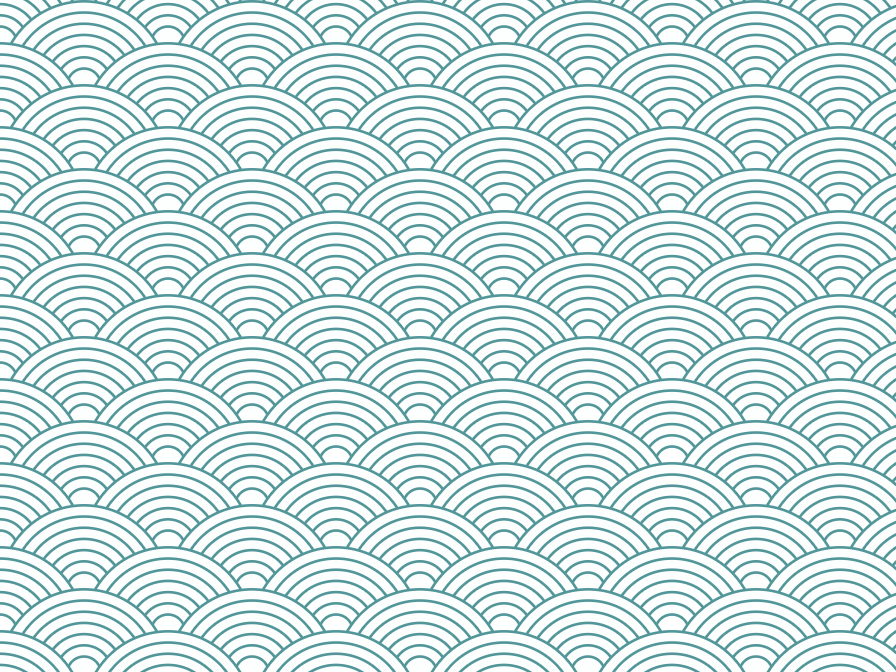
A WebGL 2 fragment shader for this pattern:

```glsl
#version 300 es
precision highp float;
// Overlapping wave scales: staggered rows of discs, each holding seven thin
// concentric rings. Rows are painted from back (upper) to front (lower), so
// every disc hides the lower parts of those behind it.

uniform vec2 u_resolution;
out vec4 fragColor;

// Antialiased coverage of the region where dist is negative
float coverage(float dist, float pixel) {
    return clamp(0.5 - dist / pixel, 0.0, 1.0);
}

// Distance to the nearest ring; beyond the rim it counts as on the rim
float ringDistance(float radius) {
    float spacing = 2.0 / 15.0;
    float inward = 1.0 - min(radius, 1.0);
    float ring = clamp(round(inward / spacing), 0.0, 6.0);
    return abs(inward - ring * spacing);
}

void main() {
    vec3 paper = vec3(0.992, 1.0, 1.0);
    vec3 teal = vec3(0.32, 0.59, 0.60);
    float halfLine = 0.0157;

    // Unit = disc radius: eight staggered row pairs fill the height
    float pixel = 8.0 / u_resolution.y;
    vec2 p = gl_FragCoord.xy * pixel + vec2(0.0, 0.016);

    // Lowest row whose discs can reach this point
    float frontRow = ceil((p.y - 1.0 - halfLine - pixel) * 2.0);

    vec3 color = paper;
    for (int i = 4; i >= 0; i--) {
        float row = frontRow + float(i);
        float shift = mod(row, 2.0);
        vec2 local = vec2(mod(p.x + shift, 2.0) - 1.0, p.y - row * 0.5);
        float radius = length(local);

        float line = coverage(ringDistance(radius) - halfLine, pixel);
        float disc = coverage(radius - 1.0 - halfLine, pixel);
        color = mix(color, mix(paper, teal, line), disc);
    }

    fragColor = vec4(color, 1.0);
}
```
